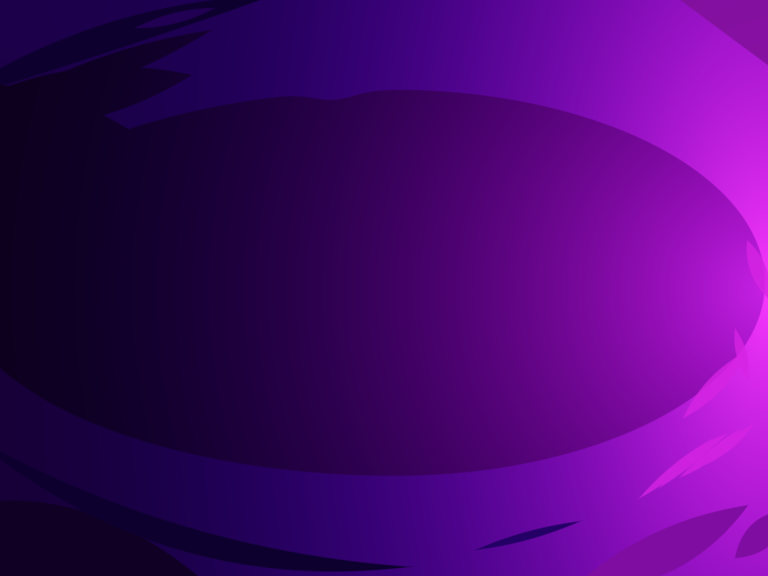
Reproduce this background procedurally as a Shadertoy shader.

```glsl
// A dark oval opening inside a violet swirl, lit from the right edge.
// Two radial colour ramps fill oval and swirl; tapered curved blades
// form the brush strokes, ragged ends and bright glints.

float cover(float d) {
    float px = 1.0 / iResolution.y;
    return 1.0 - smoothstep(-px, px, d);
}

// Spindle from a to b, pointed at both ends; bend bows its middle.
float blade(vec2 p, vec2 a, vec2 b, float halfWidth, float bend) {
    vec2 along = normalize(b - a);
    float t = dot(p - a, along) / length(b - a);
    float side = dot(p - a, vec2(-along.y, along.x));
    float taper = 4.0 * t * (1.0 - t);
    return cover(abs(side - bend * taper) - halfWidth * taper);
}

// Oval with a longer left half and a slight swelling on its top edge.
float oval(vec2 p) {
    vec2 q = p - vec2(0.686, 0.509);
    vec2 radii = vec2(q.x < 0.0 ? 0.764 : 0.642, 0.335);
    float k = length(q / radii);
    float d = (k - 1.0) * k / max(length(q / (radii * radii)), 0.001);
    float dent = exp(-pow((p.x - 0.58) / 0.05, 2.0)) * step(0.0, q.y);
    return cover(d + 0.014 * dent);
}

vec3 innerRamp(float t) {
    return vec3(0.05 + 0.73 * t * t, 0.13 * pow(t, 5.0), 0.12 + 0.22 * t + 0.56 * t * t);
}

vec3 swirlRamp(float t) {
    return vec3(0.09 + 0.88 * pow(t, 2.5), 0.22 * pow(t, 5.0), 0.22 + 0.77 * pow(t, 1.5));
}

void mainImage(out vec4 fragColor, in vec2 fragCoord) {
    vec2 uv = fragCoord / iResolution.xy;
    vec2 p = uv * vec2(4.0 / 3.0, 1.0);

    // Light falls off from the middle of the right edge
    vec2 fromLight = p - vec2(1.333, 0.497);
    float innerLight = clamp(1.0 - length(fromLight) / 1.333, 0.0, 1.0);
    float swirlLight = clamp(1.0 - length(fromLight * vec2(1.0, 0.5)) / 1.333, 0.0, 1.0);
    vec3 inner = innerRamp(innerLight);
    vec3 col = swirlRamp(swirlLight);
    vec3 navy = vec3(0.05, 0.0, 0.18);

    // Blue upper left and shaded upper right corner
    col += vec3(0.02, 0.0, 0.07) * smoothstep(0.5, 0.0, length(p - vec2(0.0, 1.0)));
    float corner = cover(1.508 - dot(p, vec2(0.597, 0.803)));
    col = mix(col, vec3(0.5, 0.06, 0.6), 0.85 * corner);

    // Navy strokes following the swirl
    col = mix(col, navy, blade(p, vec2(-0.104, 0.818), vec2(0.477, 1.009), 0.024, 0.02));
    col = mix(col, vec3(0.13, 0.0, 0.33), blade(p, vec2(0.234, 0.951), vec2(0.373, 0.986), 0.009, 0.0));
    col = mix(col, vec3(0.06, 0.0, 0.14), blade(p, vec2(-0.278, 0.028), vec2(0.347, -0.003), 0.118, 0.0));
    col = mix(col, navy, blade(p, vec2(-0.052, 0.245), vec2(0.712, 0.016), 0.021, -0.066));
    col = mix(col, vec3(0.14, 0.0, 0.4), blade(p, vec2(0.825, 0.045), vec2(1.007, 0.095), 0.007, 0.0));

    // Dull shards at the lower right
    float shards = max(blade(p, vec2(0.99, -0.024), vec2(1.299, 0.123), 0.036, -0.01),
                       blade(p, vec2(1.276, 0.031), vec2(1.37, 0.115), 0.024, 0.0));
    col = mix(col, vec3(0.5, 0.05, 0.63), shards);

    // Oval opening with ragged strokes at its upper left
    float opening = oval(p);
    opening = max(opening, blade(p, vec2(-0.33, 0.722), vec2(0.226, 0.774), 0.104, 0.0));
    opening = max(opening, blade(p, vec2(-0.104, 0.792), vec2(0.333, 0.87), 0.045, 0.0));
    opening = max(opening, blade(p, vec2(-0.035, 0.8), vec2(0.368, 0.948), 0.022, 0.0));
    col = mix(col, inner, opening);

    // Bright glints at the right end
    float glints = max(blade(p, vec2(1.186, 0.274), vec2(1.299, 0.392), 0.014, 0.0),
                       blade(p, vec2(1.276, 0.43), vec2(1.299, 0.34), 0.009, 0.0));
    glints = max(glints, blade(p, vec2(1.297, 0.583), vec2(1.337, 0.479), 0.014, 0.0));

    // Fan of fine bristles below them
    for (int i = 0; i < 4; i++) {
        float n = float(i);
        vec2 start = vec2(1.11 + 0.035 * n, 0.135 + 0.018 * n);
        vec2 reach = vec2(0.13 - 0.012 * n, 0.105 - 0.01 * n);
        glints = max(glints, blade(p, start, start + reach, 0.008, 0.004 * sin(n * 2.0)));
    }
    col = mix(col, vec3(0.84, 0.14, 0.89), 0.8 * glints);

    fragColor = vec4(col, 1.0);
}
```
